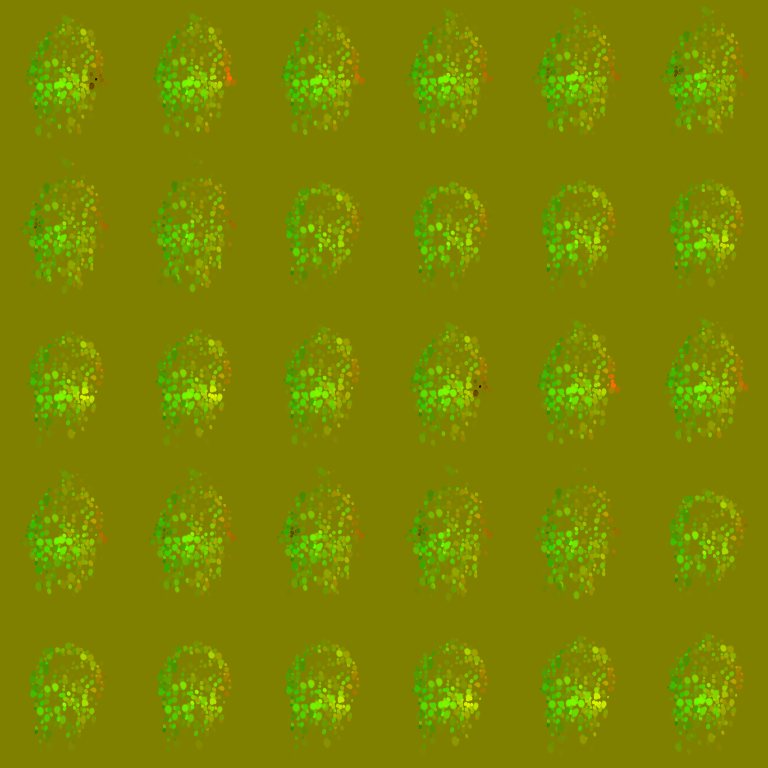
Give the GLSL for this texture map, as a Shadertoy shader.

```glsl
const vec2 GRID = vec2(6.0, 5.0);
const float CYCLE = 15.0;       // frames before the motion repeats
const float CELL_HEIGHT = 1.2;  // in cell widths
const vec2 REST = vec2(0.502);  // neutral velocity colour

vec3 hash32(vec2 p) {
    vec3 q = fract(p.xyx * vec3(0.1031, 0.1030, 0.0973));
    q += dot(q, q.yxz + 33.33);
    return fract((q.xxy + q.yzz) * q.zyx);
}

float bump(vec2 p, vec2 centre, vec2 radius) {
    vec2 d = (p - centre) / radius;
    return exp(-dot(d, d));
}

float pulse(float t, float start, float peak, float end) {
    return smoothstep(start, peak, t) * (1.0 - smoothstep(peak, end, t));
}

float strand(vec2 p, vec2 a, vec2 b, float width) {
    vec2 ab = b - a;
    float h = clamp(dot(p - a, ab) / dot(ab, ab), 0.0, 1.0);
    float d = length(p - a - ab * h) / width;
    return exp(-d * d) * (1.0 - 0.45 * h);
}

// Likelihood of finding a fleck at p during phase t
float plumeDensity(vec2 p, float t) {
    float top = 0.94 + 0.10 * t;
    vec2 q = (p - vec2(0.01, 0.61)) / vec2(0.29, top - 0.61);
    q.y *= p.y < 0.61 ? 0.85 : 1.0;
    float d = length(q);
    float shell = exp(-pow((d - 0.94) / 0.12, 2.0)) * smoothstep(0.52, 0.68, p.y);
    float inside = 1.0 - smoothstep(0.85, 1.05, d);
    float w = shell * mix(1.05, 0.4, t) + inside * mix(0.33, 0.5, t);
    w += 0.75 * bump(p, vec2(0.0, 0.55), vec2(0.18, 0.13)) * pulse(t, -0.3, 0.4, 1.2);

    // Rising cap and side curls
    vec2 cap = vec2(0.02, 0.90 + 0.24 * t);
    w += bump(p, cap, vec2(0.08, 0.065)) * pulse(t, 0.1, 0.65, 1.15);
    w += 0.7 * bump(p, vec2(-0.29, 0.62), vec2(0.055, 0.07)) * pulse(t, 0.25, 0.7, 1.2);
    w += 0.6 * bump(p, vec2(0.28, 0.62), vec2(0.05, 0.09)) * pulse(t, 0.1, 0.6, 1.1);

    // Trailing strands
    w += 0.85 * strand(p, vec2(-0.23, 0.66), vec2(-0.20, 0.19), 0.055);
    w += 0.75 * strand(p, vec2(0.14, 0.55), vec2(0.07, 0.20), 0.05);
    w += 0.35 * strand(p, vec2(-0.15, 0.25), vec2(-0.12, 0.10), 0.03);
    return w;
}

// Sideways speed in red, upward speed in green
vec2 flowColor(vec2 p, float t, vec3 rnd) {
    float heart = bump(p, vec2(-0.02, 0.54), vec2(0.20, 0.18));
    float red = 0.46 + 0.65 * p.x + 0.28 * (rnd.x - 0.5);
    float green = 0.52 + 0.27 * rnd.y * rnd.y + heart * (0.05 + 0.25 * rnd.z);
    green += 0.09 * smoothstep(0.7, 0.95, p.y) * (1.0 - t);
    green -= 0.17 * smoothstep(0.18, 0.30, p.x);
    return vec2(red, green);
}

vec2 addAccents(vec2 color, vec2 p, float t) {
    vec2 glowAt = mix(vec2(0.12, 0.46), vec2(0.23, 0.65), t);
    float glow = bump(p, glowAt, vec2(0.075, 0.055)) * pulse(t, 0.02, 0.32, 0.72);
    color = mix(color, vec2(0.84, 0.96), min(1.3 * glow, 1.0));

    vec2 emberAt = mix(vec2(0.15, 0.52), vec2(0.30, 0.63), smoothstep(0.36, 0.6, t));
    float ember = bump(p, emberAt, vec2(0.045, 0.055)) * pulse(t, 0.34, 0.49, 0.69);
    vec2 emberColor = mix(vec2(0.28, 0.04), vec2(1.0, 0.42), smoothstep(0.48, 0.53, t));
    color = mix(color, emberColor, min(1.5 * ember, 1.0));

    float soot = bump(p, vec2(-0.22, 0.63), vec2(0.045)) * pulse(t, 0.65, 0.82, 1.0);
    return mix(color, vec2(0.30, 0.20), 0.9 * soot);
}

// Composite a jittered layer of soft flecks that drifts upward
vec2 scatterFlecks(vec2 color, vec2 p, float t, float size, float seed) {
    vec2 drift = vec2(0.0, 0.2 * t);
    vec2 g = (p - drift) / size;
    for (int y = -1; y <= 1; y++) {
        for (int x = -1; x <= 1; x++) {
            vec2 id = floor(g) + vec2(x, y);
            vec3 place = hash32(id + seed);
            vec3 tint = hash32(id + seed + 57.0);
            vec2 centre = id + 0.2 + 0.6 * place.xy;
            vec2 c = centre * size + drift;
            float lower = 1.0 - smoothstep(0.3, 0.6, c.y);
            vec2 d = (g - centre) / vec2(1.0, 1.1 + 0.3 * lower);
            d.x += 0.4 * (tint.x - 0.5) * d.y;
            float radius = mix(0.34, 0.62, tint.z);
            float shape = 1.0 - smoothstep(0.5 * radius, radius, length(d));
            float presence = smoothstep(place.z, place.z + 0.35, plumeDensity(c, t));
            vec2 fleck = addAccents(flowColor(c, t, tint), c, t);
            color = mix(color, fleck, shape * presence);
        }
    }
    return color;
}

void mainImage(out vec4 fragColor, in vec2 fragCoord) {
    vec2 uv = fragCoord / iResolution.xy * GRID;
    vec2 cell = floor(uv);
    float frame = (GRID.y - 1.0 - cell.y) * GRID.x + cell.x;
    float phase = mod(frame + 7.0, CYCLE) / CYCLE;
    vec2 p = fract(uv) * vec2(1.0, CELL_HEIGHT) - vec2(0.52, 0.0);

    vec2 flow = scatterFlecks(REST, p, phase, 0.036, 211.0);
    flow = scatterFlecks(flow, p, phase, 0.058, 113.0);
    fragColor = vec4(clamp(flow, 0.0, 1.0), 0.0, 1.0);
}
```
